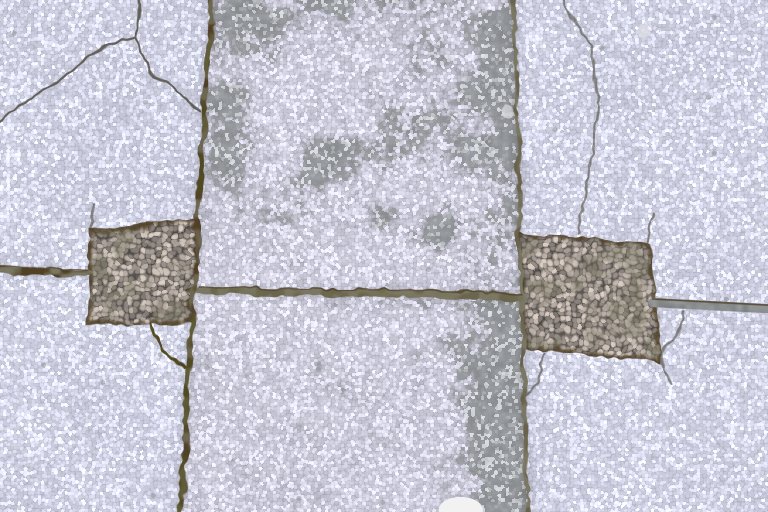
Give the GLSL for this texture, as a WebGL 1 fragment shader.

```glsl
precision highp float;
// Worn concrete paving from above: slabs, joints, gravel patches, cracks, stains.
// Cellular noise makes the grain; noise-warped distances place the shapes.
uniform vec2 u_resolution;

const vec3 SLAB = vec3(.862, .87, .945);
const vec3 DAMP = vec3(.56, .575, .58);
const vec3 OLIVE = vec3(.48, .47, .39);
const vec3 SOIL = vec3(.31, .25, .15);
const vec3 MOSS = vec3(.33, .35, .12);
const vec3 CRACK = vec3(.34, .33, .29);
const vec3 GRAVEL = vec3(.68, .64, .61);
const float GRAIN_SCALE = 150.;
const float GRAVEL_SCALE = 95.;
const float CRACK_WIDTH = .0024;

float hash(vec2 p) {
  vec3 q = fract(p.xyx * .1031);
  q += dot(q, q.yzx + 33.33);
  return fract((q.x + q.y) * q.z);
}

float noise(vec2 p) {
  vec2 i = floor(p), f = fract(p);
  f = f * f * (3. - 2. * f);
  return mix(mix(hash(i), hash(i + vec2(1, 0)), f.x),
             mix(hash(i + vec2(0, 1)), hash(i + 1.), f.x), f.y);
}

float fbm(vec2 p) {
  float sum = 0., amp = .53;
  for (int i = 0; i < 4; i++) {
    sum += amp * noise(p);
    p = p * 2.1 + 17.3;
    amp *= .5;
  }
  return sum;
}

// Nearest cell: distance to its centre, random value
vec2 cells(vec2 p) {
  vec2 best = vec2(9, 0), base = floor(p);
  for (int j = -1; j <= 1; j++)
    for (int i = -1; i <= 1; i++) {
      vec2 c = base + vec2(i, j);
      float d = length(c + .15 + .7 * vec2(hash(c), hash(c + 57.)) - p);
      if (d < best.x) best = vec2(d, hash(c + 113.));
    }
  return best;
}

float seg(vec2 p, vec4 s) {
  vec2 e = s.zw - s.xy, d = p - s.xy;
  return length(d - e * clamp(dot(d, e) / dot(e, e), 0., 1.));
}

float path(vec2 p, vec4 a, vec4 b) {
  return min(seg(p, a), min(seg(p, vec4(a.zw, b.xy)), seg(p, b)));
}

float side(vec2 p, vec2 a, vec2 b) {
  vec2 e = normalize(b - a);
  return dot(p - a, vec2(-e.y, e.x));
}

// Signed distance to a quad, corners clockwise
float quad(vec2 p, vec4 a, vec4 b) {
  return max(max(side(p, a.xy, a.zw), side(p, a.zw, b.xy)),
             max(side(p, b.xy, b.zw), side(p, b.zw, a.xy)));
}

// Soft ellipse: centre, radii
float blob(vec2 p, vec4 e) {
  vec2 d = (p - e.xy) / e.zw;
  return exp(-dot(d, d));
}

float fill(float d) {
  float aa = max(.8 / u_resolution.y, .001);
  return 1. - smoothstep(-aa, aa, d);
}

void main() {
  vec2 p = gl_FragCoord.xy / u_resolution * vec2(1.5, 1);
  float rough = noise(p * 90.);
  vec2 w = p + .009 * (vec2(noise(p * 24.), noise(p * 24. + 40.)) - .5)
             + .006 * (vec2(rough, noise(p * 80. + 70.)) - .5);

  // Slab grain
  vec2 g = cells(p * GRAIN_SCALE);
  float tone = .9 + .25 * g.y * g.y - .09 * smoothstep(.35, .75, g.x);
  vec3 col = SLAB * (tone + .06 * (fbm(p * 5.) - .5));
  float centre = fill(mix(.352, .414, p.y) - w.x) * fill(w.x - mix(1.029, 1.004, p.y));
  col *= mix(vec3(1), vec3(.99, .975, .965), centre);

  // Damp stains on the centre slabs
  float s = .85 * blob(p, vec4(.5, .99, .15, .08)) + .8 * blob(p, vec4(.44, .73, .055, .16))
    + .75 * blob(p, vec4(.67, .69, .11, .06)) + .6 * blob(p, vec4(.59, .63, .05, .05))
    + .9 * blob(p, vec4(1.01, .78, .075, .4)) + .55 * blob(p, vec4(.88, .8, .13, .11))
    + .75 * blob(p, vec4(.84, .56, .08, .045)) + .7 * blob(p, vec4(.75, .575, .03, .03))
    + .45 * blob(p, vec4(.8, .98, .18, .06)) + .85 * blob(p, vec4(.98, .25, .12, .16))
    + .9 * blob(p, vec4(1, .06, .085, .16)) + .5 * blob(p, vec4(.84, .405, .24, .018));
  s += 1.3 * (fbm(p * 21.) - .5) + .4 * (rough - .5) + .2 * (.5 - g.y);
  vec3 wet = DAMP * (.9 + .2 * rough) + .3 * smoothstep(.6, .95, g.y);
  col = mix(col, wet, .8 * centre * smoothstep(.42, .72, s));
  col *= 1. - .05 * centre * smoothstep(.1, .45, s);

  // Dark pits, pale discs, white cap
  vec2 pit = cells(p * 9.);
  col = mix(col, DAMP, .55 * step(.78, pit.y) * fill(pit.x / 9. - .005));
  float disc = min(length(w - vec2(1.254, .939)), length(w - vec2(.992, .779)));
  col = mix(col, vec3(.87, .87, .9), .75 * fill(disc - .013));
  float cap = length((p - vec2(.9, .004)) * vec2(1, 1.7)) - .043;
  col = mix(col, vec3(.95), fill(cap));

  // Cracks
  float crack = min(path(w, vec4(0, .766, .088, .828), vec4(.176, .893, .262, .928)),
                    path(w, vec4(.277, 1.01, .262, .928), vec4(.293, .863, .391, .783)));
  float thin = path(w, vec4(1.092, 1.01, 1.152, .912), vec4(1.172, .805, 1.156, .678));
  thin = min(thin, seg(w, vec4(1.156, .678, 1.129, .545)));
  thin = min(thin, seg(w, vec4(.186, .6, .18, .555)));
  thin = min(thin, seg(w, vec4(1.271, .584, 1.266, .527)));
  thin = min(thin, path(w, vec4(1.334, .393, 1.324, .346), vec4(1.293, .312, 1.307, .252)));
  thin = min(thin, path(w, vec4(1.064, .312, 1.055, .268), vec4(1.04, .245, 1.029, .232)));
  col = mix(col, CRACK, max(.9 * fill(crack - CRACK_WIDTH), .65 * fill(thin - CRACK_WIDTH)));
  float mossy = path(w, vec4(.293, .371, .3, .345), vec4(.318, .315, .363, .281));
  col = mix(col, mix(SOIL, MOSS, rough), fill(mossy - .003));

  // Gravel patches with soiled rims
  float hollow = min(quad(w, vec4(.176, .553, .385, .574), vec4(.375, .368, .17, .363)),
                     quad(w, vec4(1.01, .547, 1.271, .525), vec4(1.295, .293, 1.023, .32)));
  vec2 st = cells(w * GRAVEL_SCALE);
  vec3 bed = GRAVEL * (.72 + .55 * st.y) * (1. - .4 * smoothstep(.3, .72, st.x));
  bed = mix(bed, OLIVE, .5 * smoothstep(.45, .7, fbm(p * 25. + 5.)));
  bed = mix(bed, SOIL, .8 * smoothstep(-.011, -.001, hollow + .012 * (rough - .5)));
  col = mix(col, bed, fill(hollow));

  // Joints, with a shaded upper lip on the level ones
  float wear = .004 * (noise(p * 40.) - .5);
  vec4 mid = vec4(.39, .431, 1.016, .422), west = vec4(-.02, .473, .172, .468);
  vec4 east = vec4(1.275, .409, 1.52, .396), rise = vec4(0, .007, 0, .007);
  float l = seg(w, vec4(.352, -.02, .414, 1.02)), r = seg(w, vec4(1.029, -.02, 1.004, 1.02));
  float m = seg(w, mid), h = seg(w, west);
  col *= 1. - .2 * exp(-min(min(l, r), min(m, h)) / .008);
  vec3 earth = mix(SOIL, OLIVE, smoothstep(.25, .65, noise(p * 55.)));
  vec3 green = mix(earth, MOSS, .5 * smoothstep(.45, .7, noise(p * 22.)));
  col = mix(col, mix(earth, OLIVE, .6), fill(r - .004 - wear));
  col = mix(col, mix(OLIVE, green, .35), fill(m - .007 - wear));
  col = mix(col, earth, fill(h - .007 - wear));
  col = mix(col, DAMP * (.85 + .2 * rough), fill(seg(p, east) - .009));
  col = mix(col, mix(green, SOIL, .3), fill(l - .005 - wear));
  float lip = min(seg(p, east + rise), min(seg(w, mid + rise), seg(w, west + rise)));
  col = mix(col, SOIL, .8 * fill(lip - .0016));
  gl_FragColor = vec4(clamp(col, 0., 1.), 1);
}
```
